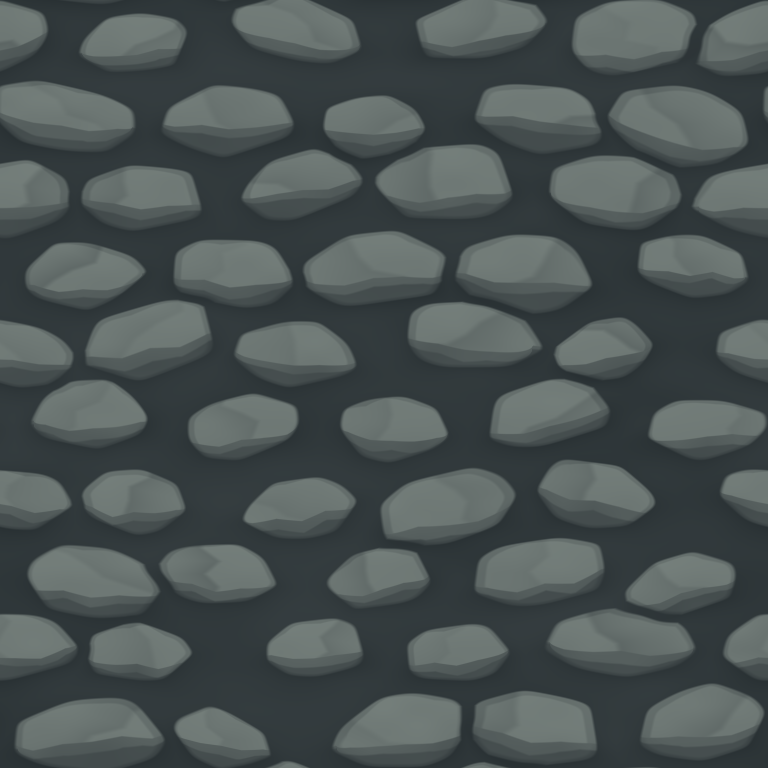
Write a Shadertoy shader that draws this texture.

```glsl
const float TAU = 6.28319;
const vec2 GRID = vec2(5.0, 10.0);
const vec3 STONE_DARK = vec3(0.19, 0.22, 0.23);
const vec3 STONE_LIGHT = vec3(0.455, 0.495, 0.48);
const vec3 GROUND = vec3(0.195, 0.227, 0.237);
const vec3 GROUND_SHADE = vec3(0.160, 0.190, 0.200);

struct Stone {
    vec2 local;      // position in the stone, about -1 to 1
    float seed;
    float halfHeight;
    float dist;      // signed distance to the outline
};

float hash(vec2 p) {
    return fract(sin(dot(p, vec2(127.1, 311.7))) * 43758.5453);
}

float signedHash(vec2 p) {
    return 2.0 * hash(p) - 1.0;
}

// Value noise that wraps after a whole number of cells
float wrapNoise(vec2 uv, vec2 cells) {
    vec2 p = uv * cells;
    vec2 i = floor(p);
    vec2 f = p - i;
    f = f * f * (3.0 - 2.0 * f);
    vec2 a = mod(i, cells);
    vec2 b = mod(i + 1.0, cells);
    return mix(mix(hash(a), hash(vec2(b.x, a.y)), f.x),
               mix(hash(vec2(a.x, b.y)), hash(b), f.x), f.y);
}

// Broken line between -1 and 1, for chipped ridges
float zigzag(float x, float seed) {
    float i = floor(x);
    return mix(signedHash(vec2(i, seed)), signedHash(vec2(i + 1.0, seed)), x - i);
}

// Rounded polygon with uneven sides
float outline(vec2 q, float seed) {
    const float SIDES = 9.0;
    float sum = 0.0;
    for (float k = 0.0; k < SIDES; k++) {
        float angle = TAU * (k + 0.6 * hash(vec2(k, seed))) / SIDES;
        float radius = mix(0.84, 1.04, hash(vec2(k + 20.0, seed)));
        float side = dot(q, vec2(cos(angle), sin(angle))) / radius;
        sum += pow(max(side, 0.001), 18.0);
    }
    return pow(sum, 1.0 / 18.0) - 1.0;
}

Stone makeStone(vec2 uv, vec2 cell) {
    vec2 id = mod(cell, GRID);
    float seed = 1.0 + 50.0 * hash(id + 3.0);
    vec2 jitter = vec2(signedHash(id + 11.0), signedHash(id + 23.0)) * vec2(0.026, 0.015);
    vec2 center = (cell + vec2(0.5 + 0.5 * mod(id.y, 2.0), 0.5)) / GRID + jitter;
    float scale = hash(id + 37.0);
    vec2 size = vec2(mix(0.068, 0.098, scale),
                     mix(0.036, 0.054, 0.6 * scale + 0.4 * hash(id + 41.0)));
    float tilt = 0.24 * signedHash(id + 53.0);
    vec2 p = uv - center;
    p = vec2(cos(tilt) * p.x + sin(tilt) * p.y, cos(tilt) * p.y - sin(tilt) * p.x);
    vec2 q = p / size;
    return Stone(q, seed, size.y, outline(q, seed) * size.y);
}

// Lightness of the painted facets, 0 dark to 1 light
float facetTone(vec2 q, float seed, float depth) {
    float bow = sqrt(max(1.0 - q.x * q.x, 0.0));

    // Top plane with a crease that fades to one side
    float angle = 0.9 * signedHash(vec2(seed, 61.0));
    vec2 dir = vec2(cos(angle), sin(angle));
    dir.x *= sign(signedHash(vec2(seed, 67.0)));
    float along = dot(q, vec2(-dir.y, dir.x));
    float side = dot(q, dir) - 0.3 * signedHash(vec2(seed, 71.0))
               + 0.18 * zigzag(along * 2.5, seed + 1.0);
    float crease = smoothstep(-0.03, 0.12, side) * exp(-1.8 * max(side, 0.0));
    float tone = 0.93 + 0.06 * q.y - crease * mix(0.08, 0.30, hash(vec2(seed, 73.0)));

    // Narrow bevel along the outline
    float bevel = 0.09 + 0.07 * zigzag(q.x * 3.0 + 0.5, seed + 2.0);
    tone -= 0.20 * (1.0 - smoothstep(bevel - 0.03, bevel + 0.03, depth));

    // Two darker planes below the ridge
    float ridge = -0.08 - bow * mix(0.08, 0.42, hash(vec2(seed, 79.0)))
                + 0.11 * zigzag(q.x * 2.5, seed + 3.0);
    float lower = ridge - 0.05 - bow * mix(0.18, 0.30, hash(vec2(seed, 83.0)))
                + 0.06 * zigzag(q.x * 3.0, seed + 4.0);
    float front = 0.53 + 0.14 * (q.y - ridge) + 0.06 * zigzag(q.x * 2.0, seed + 5.0);
    tone = mix(front, tone, smoothstep(ridge - 0.025, ridge + 0.025, q.y));
    tone = mix(0.29, tone, smoothstep(lower - 0.035, lower + 0.035, q.y));
    float foot = (1.0 - smoothstep(0.02, 0.12, depth)) * smoothstep(0.0, -0.5, q.y);
    return tone - 0.14 * foot;
}

void mainImage(out vec4 fragColor, in vec2 fragCoord) {
    vec2 uv = fragCoord / iResolution.xy;

    // Nearest stone, runner-up distance and cast shadow
    Stone nearest = Stone(vec2(0.0), 0.0, 1.0, 10.0);
    float second = 10.0;
    float shadow = 0.0;
    for (float y = -2.0; y <= 2.0; y++) {
        float row = floor(uv.y * GRID.y) + y;
        float column = floor(uv.x * GRID.x - 0.5 * mod(row, 2.0));
        for (float x = -1.0; x <= 1.0; x++) {
            Stone s = makeStone(uv, vec2(column + x, row));
            float below = smoothstep(0.5, -0.7, s.local.y / (length(s.local) + 0.001));
            shadow = max(shadow, exp(-max(s.dist, 0.0) / 0.012) * mix(0.25, 1.0, below));
            second = min(second, max(s.dist, nearest.dist));
            if (s.dist < nearest.dist) nearest = s;
        }
    }
    float edge = max(nearest.dist, 0.5 * (nearest.dist - second) + 0.005);

    // Ground with broad, flat smudges
    float smudge = 0.65 * wrapNoise(uv, vec2(5.0, 11.0)) + 0.35 * wrapNoise(uv, vec2(13.0, 29.0));
    vec3 ground = mix(GROUND, GROUND_SHADE, 0.75 * shadow) + 0.035 * (smudge - 0.45);

    // Stone facets with faint brush grain
    float tone = facetTone(nearest.local, nearest.seed, -edge / nearest.halfHeight);
    tone += 0.07 * (wrapNoise(uv, vec2(22.0, 38.0)) - 0.5);
    vec3 stone = mix(STONE_DARK, STONE_LIGHT, tone);

    float cover = 1.0 - smoothstep(-0.0016, 0.0016, edge);
    fragColor = vec4(mix(ground, stone, cover), 1.0);
}
```
